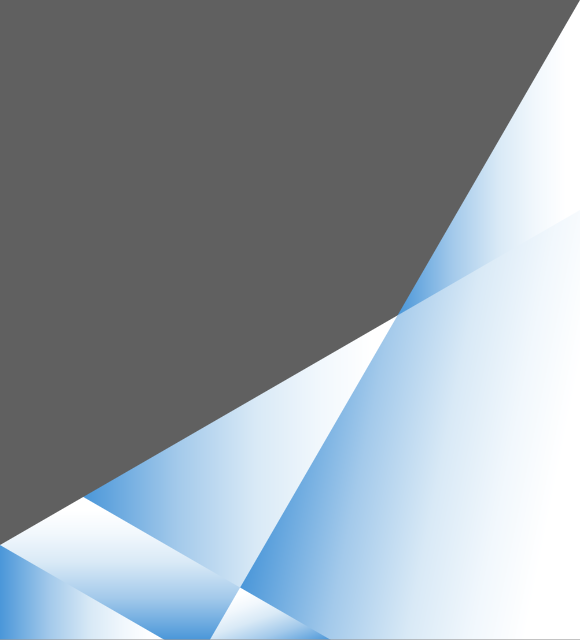
This background is drawn by a Shadertoy shader. Its source:

```glsl
// Coverage of the half plane left of the line from a to b
float leftOf(vec2 p, vec2 a, vec2 b) {
    vec2 d = normalize(b - a);
    float dist = d.x * (p.y - a.y) - d.y * (p.x - a.x);
    return clamp(dist * iResolution.y + 0.5, 0.0, 1.0);
}

// Blue fading to white
vec3 iceRamp(float t) {
    vec3 c = mix(vec3(0.29, 0.59, 0.85), vec3(0.64, 0.79, 0.92), clamp(t / 0.3, 0.0, 1.0));
    c = mix(c, vec3(0.85, 0.915, 0.965), clamp((t - 0.3) / 0.25, 0.0, 1.0));
    c = mix(c, vec3(0.945, 0.97, 0.99), clamp((t - 0.55) / 0.2, 0.0, 1.0));
    return mix(c, vec3(1.0), clamp((t - 0.75) / 0.17, 0.0, 1.0));
}

void mainImage(out vec4 fragColor, in vec2 fragCoord) {
    vec2 p = fragCoord / iResolution.xy * vec2(0.9036, 1.0);

    // Dividing lines
    float aboveRise = leftOf(p, vec2(0.0, 0.1484), vec2(0.9036, 0.6719));
    float leftOfSteep = leftOf(p, vec2(0.3268, 0.0), vec2(0.9036, 1.0));
    float aboveLowFall = leftOf(p, vec2(0.0, 0.1484), vec2(0.2565, 0.0));
    float aboveHighFall = leftOf(p, vec2(0.1289, 0.224), vec2(0.5156, 0.0));

    // Facets left of the steep line
    vec3 corner = iceRamp(p.x / 0.257);
    vec3 band = iceRamp(p.y / 0.22);
    vec3 wedge = iceRamp((p.x - 0.129) / 0.491);
    vec3 leftSide = mix(mix(corner, band, aboveLowFall), wedge, aboveHighFall);
    leftSide = mix(leftSide, vec3(0.378), aboveRise);

    // Facets right of the steep line
    vec3 sliver = iceRamp((0.18 - 0.35 * p.x + p.y) / 0.13);
    vec3 broad = iceRamp((p.x - 0.2 * p.y - 0.358) / 0.5);
    vec3 peak = iceRamp((p.x - 0.62) / 0.284);
    vec3 rightSide = mix(mix(sliver, broad, aboveHighFall), peak, aboveRise);

    vec3 color = mix(rightSide, leftSide, leftOfSteep);

    // Thin grey rule along the bottom
    float rule = clamp((0.0013 - p.y) * iResolution.y + 0.5, 0.0, 1.0);
    color = mix(color, vec3(0.6), 0.7 * rule);

    fragColor = vec4(color, 1.0);
}
```
